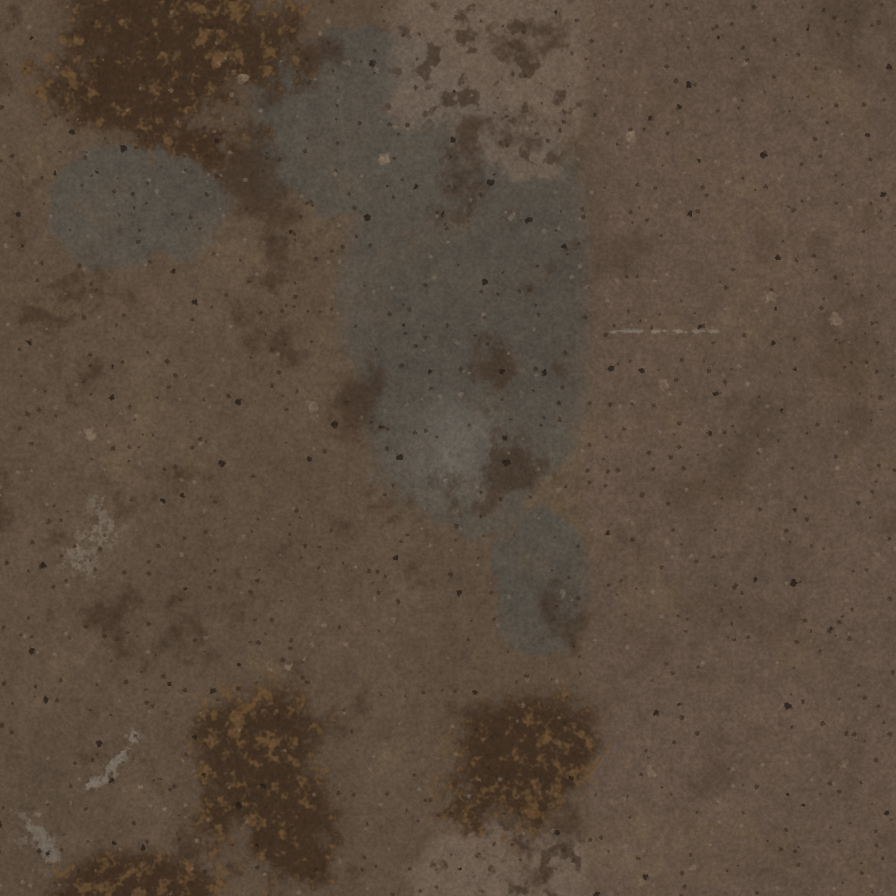
A WebGL 2 fragment shader for this texture:

```glsl
#version 300 es
precision highp float;
// Weathered brown concrete with slate patches, rusty crust, pale scuffs and grit.

uniform vec2 u_resolution;
out vec4 fragColor;

float hash(vec2 cell, float seed) {
    uvec2 q = uvec2(ivec2(cell) + 4096) * uvec2(1597u, 3812u) + uint(seed * 97.0);
    uint n = (q.x ^ (q.y << 7)) * 747796u + 28914u;
    n = (n ^ (n >> 15)) * 277803u;
    n = (n ^ (n >> 13)) * 89173u;
    return float((n ^ (n >> 16)) & 65535u) / 65535.0;
}

vec2 gradient(vec2 cell, float seed) {
    float angle = 6.2832 * hash(cell, seed);
    return vec2(cos(angle), sin(angle));
}

float gradientNoise(vec2 p, float seed) {
    vec2 i = floor(p), f = fract(p), e = vec2(1.0, 0.0);
    vec2 w = f * f * f * (f * (f * 6.0 - 15.0) + 10.0);
    float low = mix(dot(gradient(i, seed), f), dot(gradient(i + e, seed), f - e), w.x);
    float high = mix(dot(gradient(i + e.yx, seed), f - e.yx),
                     dot(gradient(i + 1.0, seed), f - 1.0), w.x);
    return 1.4 * mix(low, high, w.y);
}

float fbm(vec2 p, float seed, int octaves, float gain) {
    float sum = 0.0, amplitude = 0.6;
    for (int i = 0; i < octaves; i++) {
        sum += amplitude * gradientNoise(p, seed + float(i));
        p = mat2(1.6, 1.2, -1.2, 1.6) * p + 3.7;
        amplitude *= gain;
    }
    return sum;
}

// Signed strength of an ellipse: 1 at the centre, 0 on the rim.
float ellipse(vec2 p, vec2 centre, vec2 radius) {
    return 1.0 - length((p - centre) / radius);
}

// Scattered round specks with jittered place and size.
float specks(vec2 p, float cells, float density, float size, float seed, float pixel) {
    vec2 q = p * cells, base = floor(q);
    float cover = 0.0, soft = max(pixel * cells, 0.02);
    for (int y = -1; y <= 1; y++)
    for (int x = -1; x <= 1; x++) {
        vec2 cell = base + vec2(x, y);
        vec2 centre = cell + vec2(hash(cell, seed), hash(cell, seed + 1.0));
        float radius = size * mix(0.4, 1.0, hash(cell, seed + 2.0));
        float dist = length(q - centre) + 0.5 * size * gradientNoise(q * 1.2 / size, seed);
        float present = step(hash(cell, seed + 3.0), density);
        cover = max(cover, present * (1.0 - smoothstep(radius - soft, radius + soft, dist)));
    }
    return cover;
}

// Broken pale rub mark along a segment.
float scuff(vec2 p, vec2 a, vec2 b, float width, float breakup) {
    vec2 ab = b - a;
    float t = clamp(dot(p - a, ab) / dot(ab, ab), 0.0, 1.0);
    float body = 1.0 - smoothstep(0.0, width, length(p - a - ab * t));
    return body * smoothstep(-0.05, 0.35, breakup + 0.5 * body - 0.25);
}

void main() {
    float pixel = 1.0 / min(u_resolution.x, u_resolution.y);
    vec2 p = gl_FragCoord.xy * pixel;

    float broad = fbm(p * 4.0, 1.0, 5, 0.55);
    float medium = fbm(p * 13.0, 11.0, 5, 0.6);
    float fine = fbm(p * 55.0, 21.0, 3, 0.75);
    float grain = fbm(p * 190.0, 31.0, 2, 0.8);
    vec2 warped = p + 0.035 * vec2(broad, medium);

    // Base slab, with a soft upright seam to a redder right side
    float right = smoothstep(0.64, 0.665, p.x + 0.008 * medium);
    vec3 color = mix(vec3(0.355, 0.296, 0.240), vec3(0.374, 0.311, 0.262), right);
    color = mix(color, vec3(0.40, 0.335, 0.25), 0.5 * smoothstep(0.1, 0.55, fbm(p * 9.0, 41.0, 4, 0.6)));
    color *= 1.0 + 0.07 * broad + 0.06 * medium;

    // Slate patches
    float slate = max(ellipse(warped, vec2(0.40, 0.86), vec2(0.14, 0.11)),
                      ellipse(warped, vec2(0.53, 0.65), vec2(0.15, 0.25)));
    slate = max(slate, ellipse(warped, vec2(0.15, 0.77), vec2(0.10, 0.07)));
    slate = max(slate, ellipse(warped, vec2(0.60, 0.35), vec2(0.06, 0.08)));
    slate = smoothstep(-0.05, 0.12, slate + 0.12 * medium) * (1.0 - right);
    vec3 slateColor = vec3(0.325, 0.305, 0.275) * (1.0 + 0.10 * broad);
    color = mix(color, slateColor, slate * (0.8 - 0.4 * smoothstep(0.0, 0.6, medium)));
    float sheen = smoothstep(0.0, 1.0, ellipse(warped, vec2(0.51, 0.50), vec2(0.08, 0.09)));
    color += 0.06 * sheen;

    // Pale worn area pitted with dark blotches
    float worn = max(ellipse(warped, vec2(0.57, 0.95), vec2(0.15, 0.15)),
                     ellipse(warped, vec2(0.58, 0.02), vec2(0.13, 0.07)));
    worn = smoothstep(-0.05, 0.25, worn + 0.25 * medium) * (1.0 - right);
    color = mix(color, vec3(0.43, 0.37, 0.32), 0.75 * worn);
    float pits = smoothstep(0.15, 0.4, fbm(p * 32.0, 51.0, 4, 0.55));
    color = mix(color, vec3(0.27, 0.215, 0.17), 0.75 * worn * pits);

    // Dark stains, stronger left of the seam
    float stain = smoothstep(0.12, 0.55, fbm(p * 8.0, 61.0, 6, 0.65) + 0.15 * fine);
    color = mix(color, vec3(0.25, 0.192, 0.148), stain * mix(0.7, 0.3, right));

    // Rusty crust with ochre flecks
    float crust = max(ellipse(warped, vec2(0.19, 0.95), vec2(0.15, 0.14)),
                      ellipse(warped, vec2(0.29, 0.13), vec2(0.09, 0.13)));
    crust = max(crust, ellipse(warped, vec2(0.59, 0.15), vec2(0.11, 0.09)));
    crust = max(crust, ellipse(warped, vec2(0.15, 0.00), vec2(0.12, 0.06)));
    crust = smoothstep(0.0, 0.35, crust + 0.45 * medium + 0.25 * fine);
    float ochre = smoothstep(-0.1, 0.5, fine + 0.6 * broad);
    color = mix(color, mix(vec3(0.235, 0.173, 0.12), vec3(0.37, 0.275, 0.17), ochre), 0.85 * crust);

    // Pale scuffs and a thin level scratch
    float breakup = fbm(p * 75.0, 71.0, 3, 0.7);
    float scuffs = scuff(warped, vec2(0.095, 0.12), vec2(0.15, 0.18), 0.016, breakup);
    scuffs = max(scuffs, 0.7 * scuff(warped, vec2(0.10, 0.37), vec2(0.13, 0.43), 0.035, breakup));
    scuffs = max(scuffs, 0.8 * scuff(warped, vec2(0.02, 0.07), vec2(0.05, 0.04), 0.03, breakup));
    scuffs = max(scuffs, scuff(p, vec2(0.68, 0.63), vec2(0.80, 0.63), 0.005, breakup));
    color = mix(color, vec3(0.52, 0.49, 0.45), 0.65 * scuffs);

    // Pebbles, chips and dark grit
    float pebbles = specks(p, 14.0, 0.09, 0.10, 81.0, pixel);
    color = mix(color, vec3(0.50, 0.43, 0.36), pebbles * (0.55 + 0.5 * fine));
    color = mix(color, vec3(0.47, 0.41, 0.35), 0.6 * specks(p, 60.0, 0.13, 0.16, 86.0, pixel));
    color = mix(color, vec3(0.14, 0.11, 0.09), 0.75 * specks(p, 38.0, 0.07, 0.15, 91.0, pixel));
    color = mix(color, vec3(0.20, 0.15, 0.11), 0.6 * specks(p, 75.0, 0.15, 0.20, 96.0, pixel));

    color *= 1.0 + 0.10 * fine + 0.13 * grain;
    fragColor = vec4(clamp(color, 0.0, 1.0), 1.0);
}
```
